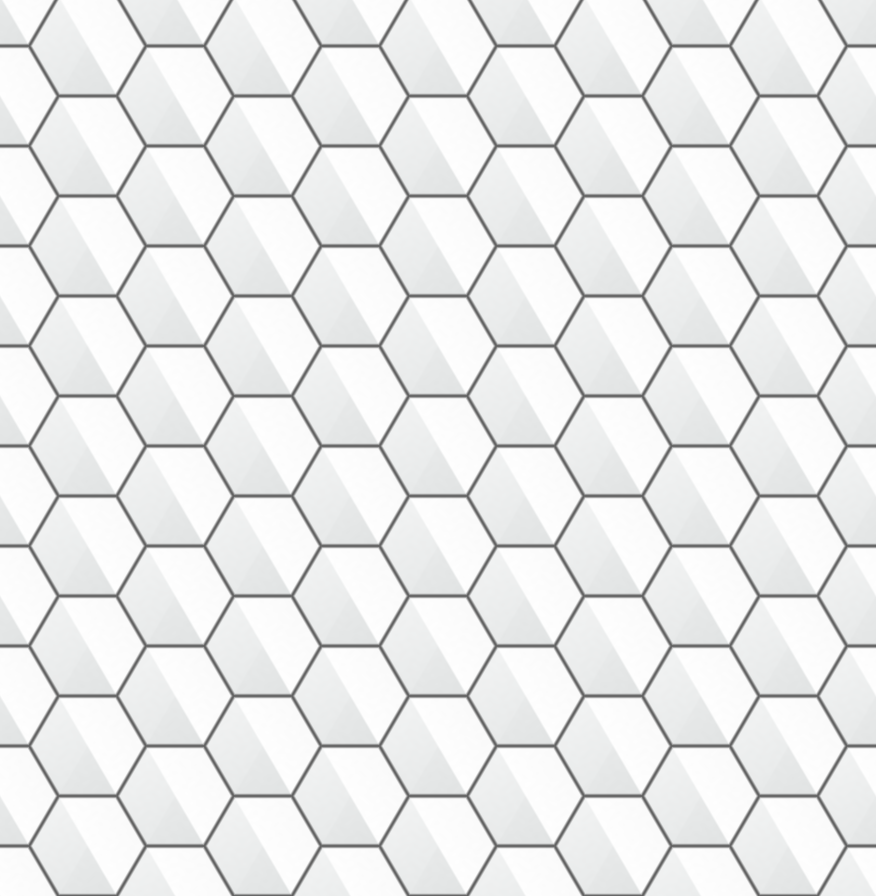
A Shadertoy shader for this pattern:

```glsl
// Draws white bevelled hexagon tiles, each creased corner to corner, with thin grey joints.

const float TILE_RADIUS   = 0.2 / 3.0;   // centre to corner, in canvas widths
const float ROW_STRETCH   = 1.0115;      // flattens the tiles slightly
const float JOINT_HALF    = 0.0019;
const float JOINT_SOFT    = 0.0018;
const float CREASE_SOFT   = 0.0016;
const float MOTTLE_AMOUNT = 0.003;
const float FOOT_SHADE    = 0.012;       // extra shade on the bottom facet

const vec3 JOINT_COLOR  = vec3(0.385);
const vec3 LIT_NEAR     = vec3(0.995);   // beside the crease
const vec3 LIT_FAR      = vec3(0.977);   // at the outer corner
const vec3 SHADE_TOP    = vec3(0.950, 0.954, 0.954);
const vec3 SHADE_BOTTOM = vec3(0.893, 0.902, 0.902);

const float SQRT3 = sqrt(3.0);

// Offset from the nearest tile centre on a staggered lattice
vec2 hexLocal(vec2 p) {
    vec2 cell = TILE_RADIUS * vec2(3.0, SQRT3);
    vec2 evenColumn = mod(p + 0.5 * cell, cell) - 0.5 * cell;
    vec2 oddColumn = mod(p, cell) - 0.5 * cell;
    return dot(evenColumn, evenColumn) < dot(oddColumn, oddColumn) ? evenColumn : oddColumn;
}

// Distance inward from the border of a flat-topped hexagon
float hexEdge(vec2 q) {
    q = abs(q);
    return 0.5 * SQRT3 * TILE_RADIUS - max(q.y, 0.5 * dot(q, vec2(SQRT3, 1.0)));
}

// Faint surface unevenness from layered sines
float mottle(vec2 p) {
    return 0.5 * sin(p.x * 410.0 + 2.0 * sin(p.y * 173.0))
         + 0.5 * sin(p.y * 530.0 + 2.0 * sin(p.x * 211.0));
}

vec3 tileColor(vec2 q, float pixel) {
    float soft = max(CREASE_SOFT, pixel);
    float across = 0.5 * dot(q, vec2(SQRT3, 1.0));
    float along = 0.5 * dot(q, vec2(1.0, -SQRT3));
    float foot = 0.5 * dot(q, vec2(SQRT3, -1.0));

    // Shaded half deepens toward the lower corner
    float depth = clamp(0.5 + 0.5 * along / TILE_RADIUS, 0.0, 1.0);
    vec3 shaded = mix(SHADE_TOP, SHADE_BOTTOM, depth);
    shaded -= FOOT_SHADE * smoothstep(-soft, soft, foot);

    // Lit half dims away from the crease
    vec3 lit = mix(LIT_NEAR, LIT_FAR, clamp(across / TILE_RADIUS, 0.0, 1.0));
    return mix(shaded, lit, smoothstep(-soft, soft, across));
}

void mainImage(out vec4 fragColor, in vec2 fragCoord) {
    float pixel = 1.0 / iResolution.x;
    vec2 p = fragCoord * pixel * vec2(1.0, ROW_STRETCH);
    vec2 q = hexLocal(p);

    vec3 color = tileColor(q, pixel) + MOTTLE_AMOUNT * mottle(p);

    // Joints between tiles
    float soft = max(JOINT_SOFT, pixel);
    float joint = 1.0 - smoothstep(JOINT_HALF - soft, JOINT_HALF + soft, hexEdge(q));
    color = mix(color, JOINT_COLOR, joint);

    fragColor = vec4(color, 1.0);
}
```
